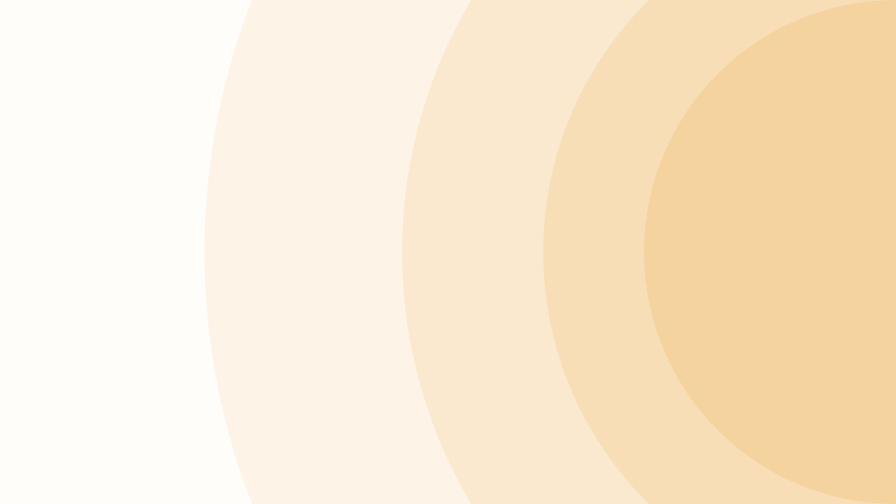
Write a WebGL 1 fragment shader that draws this background.

```glsl
precision highp float;
// Concentric warm sand discs centred on the right edge, over a cream ground.

uniform vec2 u_resolution;

void main() {
    // Canvas-height units, origin at the middle of the right edge
    float pixel = 1.0 / u_resolution.y;
    vec2 p = (gl_FragCoord.xy - u_resolution * vec2(1.0, 0.5)) * pixel;
    float dist = length(p);

    vec3 paleSand = vec3(0.992, 0.953, 0.906);
    vec3 deepSand = vec3(0.957, 0.827, 0.625);
    vec3 color = vec3(1.0, 0.993, 0.98);

    // Paint discs from the largest to the smallest, each 1.4 times smaller
    for (int i = 0; i < 4; i++) {
        float depth = float(i) / 3.0;
        float radius = 0.5 * pow(1.4, 3.0 - float(i));
        float coverage = clamp((radius - dist) / pixel + 0.5, 0.0, 1.0);
        color = mix(color, mix(paleSand, deepSand, depth), coverage);
    }

    gl_FragColor = vec4(color, 1.0);
}
```
